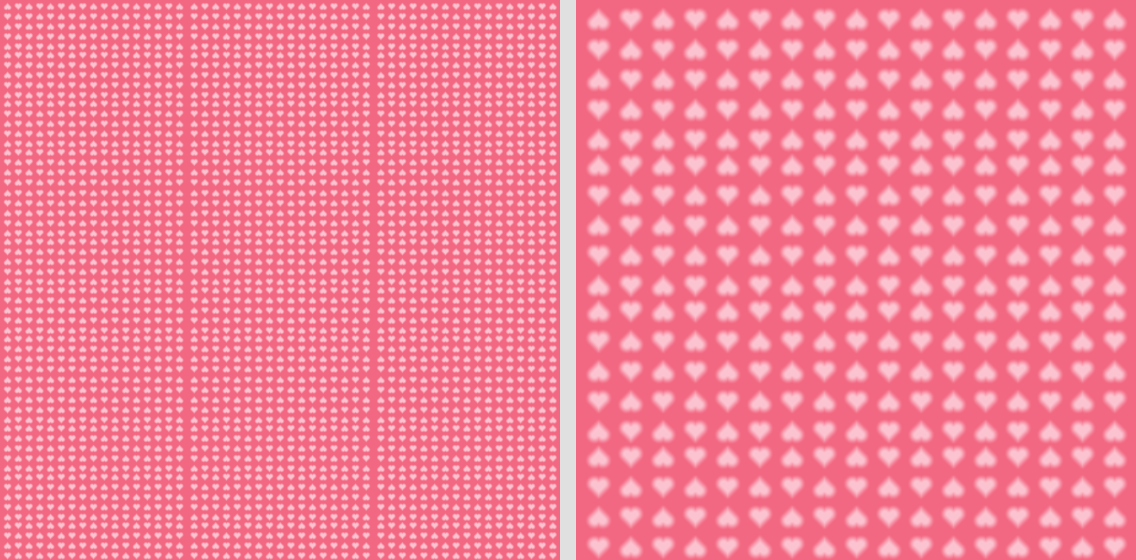
Left, the full canvas; right, a detail of the centre.
A three.js fragment shader for this pattern:

```glsl
// Rows of small soft pale hearts, alternately upright and inverted, on a rose ground.
#define TILES 3.0                      // square blocks across and down
#define COLUMNS 17.0                   // hearts across one block
#define ROWS 19.0                      // hearts down one block
#define BAND_ROWS 5.0                  // rows in one band; the last band is cut short
#define FIRST vec2(0.0405, 0.035)      // first heart, from the block's top left
#define PITCH vec2(0.0576, 0.0537)     // heart spacing, in blocks
#define BAND_PITCH 0.2604              // spacing of bands, in blocks
#define HEART_SIZE 0.0296              // heart scale, in blocks
#define SOFTNESS 0.24                  // edge blur, in heart units
#define GROUND vec3(0.95, 0.407, 0.508)
#define PALE vec3(0.985, 0.765, 0.815)

varying vec2 vUv;

float lengthSquared(vec2 v) {
  return dot(v, v);
}

// Signed distance to a heart with its tip at the origin, about 1.1 tall.
float heartDistance(vec2 p) {
  p.x = abs(p.x);
  if (p.x + p.y > 1.0) {
    return length(p - vec2(0.25, 0.75)) - sqrt(2.0) / 4.0;
  }
  float notch = lengthSquared(p - vec2(0.0, 1.0));
  float side = lengthSquared(p - 0.5 * max(p.x + p.y, 0.0));
  return sqrt(min(notch, side)) * sign(p.x - p.y);
}

void main() {
  // Position inside the block, measured from the first heart, y downward.
  vec2 block = fract(vUv * TILES);
  vec2 pos = vec2(block.x, 1.0 - block.y) - FIRST;

  // Nearest column, band and row within the band.
  float column = clamp(floor(pos.x / PITCH.x + 0.5), 0.0, COLUMNS - 1.0);
  float bandGap = BAND_PITCH - (BAND_ROWS - 1.0) * PITCH.y;
  float lastBand = floor((ROWS - 1.0) / BAND_ROWS);
  float band = clamp(floor((pos.y + 0.5 * bandGap) / BAND_PITCH), 0.0, lastBand);
  float bandY = pos.y - band * BAND_PITCH;
  float lastRow = min(BAND_ROWS, ROWS - band * BAND_ROWS) - 1.0;
  float row = clamp(floor(bandY / PITCH.y + 0.5), 0.0, lastRow);

  // Heart coordinates; a checkerboard within each band sets the direction.
  vec2 local = (vec2(pos.x, bandY) - vec2(column, row) * PITCH) / HEART_SIZE;
  float upright = mod(column + row, 2.0);
  local.y *= mix(1.0, -1.0, upright);

  float d = heartDistance(local + vec2(0.0, 0.55));
  float cover = 1.0 - smoothstep(-SOFTNESS, SOFTNESS, d);
  gl_FragColor = vec4(mix(GROUND, PALE, cover), 1.0);
}
```
